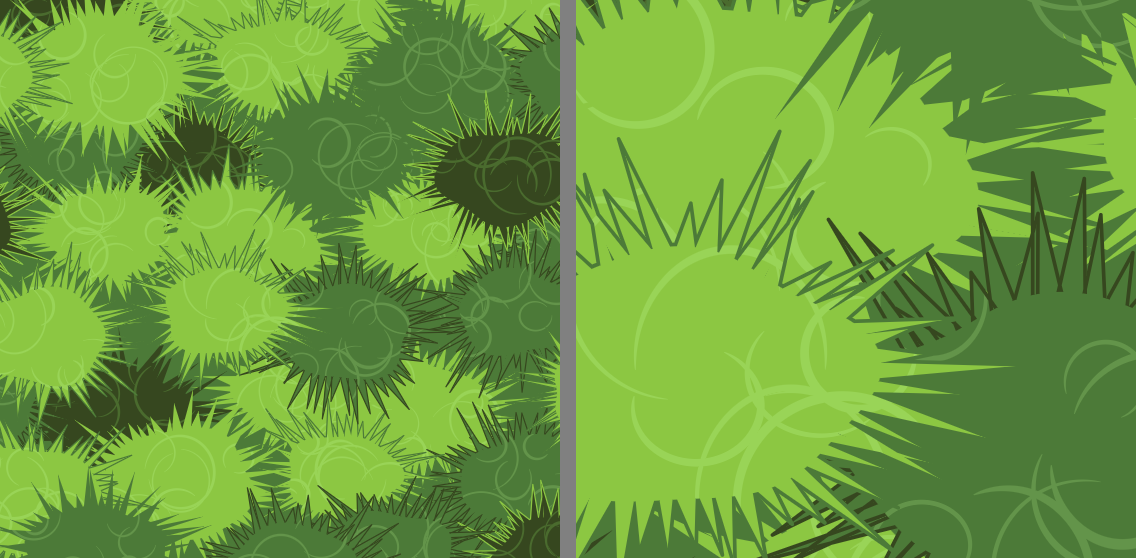
Left: the whole. Right: its middle third, enlarged.
Give the GLSL for this pattern, as a Shadertoy shader.

```glsl
// Overlapping spiky bushes in three greens, with thin outlines and curled brush strokes.
#define COLUMNS 5
#define ROWS 8
#define ORDER_STEP 13
#define SPACING vec2(0.27, 0.145)
#define BUSH_RADIUS vec2(0.125, 0.088)
#define SPIKES 54.0
#define SPIKE_MIN 0.022
#define SPIKE_MAX 0.088
#define LINE_WIDTH 0.0011
#define STROKE_WIDTH 0.0030
#define CURLS 9

const float TAU = 6.2831853;
const vec3 LIGHT = vec3(0.55, 0.78, 0.26);
const vec3 MID = vec3(0.30, 0.48, 0.22);
const vec3 DARK = vec3(0.21, 0.28, 0.12);

float hash(vec2 p) {
    vec3 q = fract(vec3(p.xyx) * 0.1031);
    q += dot(q, q.yzx + 33.33);
    return fract((q.x + q.y) * q.z);
}

// Antialiased coverage of a signed distance
float cover(float d) {
    return clamp(0.5 - d * iResolution.y, 0.0, 1.0);
}

float cross2(vec2 a, vec2 b) { return a.x * b.y - a.y * b.x; }

float segmentDistance(vec2 p, vec2 a, vec2 b) {
    vec2 pa = p - a, ba = b - a;
    return length(pa - ba * clamp(dot(pa, ba) / dot(ba, ba), 0.0, 1.0));
}

float triangleDistance(vec2 p, vec2 a, vec2 b, vec2 c) {
    float d = min(segmentDistance(p, a, b), min(segmentDistance(p, b, c), segmentDistance(p, c, a)));
    vec3 side = vec3(cross2(b - a, p - a), cross2(c - b, p - b), cross2(a - c, p - c));
    bool inside = all(greaterThan(side, vec3(0.0))) || all(lessThan(side, vec3(0.0)));
    return inside ? -d : d;
}

// Uneven outline of the body, relative to its ellipse
float rim(float angle, float seed) {
    return 1.0 + 0.06 * sin(3.0 * angle + seed) + 0.05 * sin(5.0 * angle + 2.3 * seed);
}

vec2 rimPoint(float angle, vec2 radius, float seed) {
    return radius * rim(angle, seed) * vec2(cos(angle), sin(angle));
}

// x: distance to the filled bush, y: distance to the sides of single spikes
vec2 bushDistance(vec2 q, vec2 radius, float seed) {
    float angle = atan(q.y / radius.y, q.x / radius.x);
    float body = (length(q / radius) - 0.97 * rim(angle, seed)) * radius.y;
    float fill = body, sides = 1.0;
    float cell = floor(angle / TAU * SPIKES);
    for (int k = -3; k <= 3; k++) {
        float id = mod(cell + float(k), SPIKES);
        vec2 key = vec2(id, seed * 7.0);
        float a = (id + 0.5) * TAU / SPIKES;
        float size = mix(SPIKE_MIN, SPIKE_MAX, pow(hash(key), 1.4));
        size *= 0.85 + 0.25 * abs(cos(a));
        float lean = a + 0.75 * (hash(key + 3.7) - 0.5);
        float halfBase = (0.45 + 0.3 * hash(key + 9.1)) * TAU / SPIKES;
        vec2 tip = rimPoint(a, radius, seed) + size * vec2(cos(lean), sin(lean));
        vec2 left = 0.9 * rimPoint(a - halfBase, radius, seed);
        vec2 right = 0.9 * rimPoint(a + halfBase, radius, seed);
        float spike = triangleDistance(q, left, tip, right);
        fill = min(fill, spike);
        sides = min(sides, abs(spike));
    }
    return vec2(fill, max(sides, -0.002 - body));
}

// Tapered partial rings scattered over a bush
float curls(vec2 q, vec2 radius, float seed) {
    float ink = 0.0;
    for (int k = 0; k < CURLS; k++) {
        vec2 key = vec2(float(k) + 0.5, seed * 5.0);
        vec2 center = (vec2(hash(key), hash(key + 4.3)) - 0.5) * radius * 1.9;
        float ring = mix(0.020, 0.062, hash(key + 8.9));
        vec2 v = q - center;
        v.y *= 0.85 + 0.3 * hash(key + 6.1);
        float turn = fract(atan(v.y, v.x) / TAU + hash(key + 2.2));
        float extent = 0.45 + 0.55 * hash(key + 5.4);
        float taper = sqrt(max(0.0, sin(0.5 * TAU * clamp(turn / extent, 0.0, 1.0))));
        float width = STROKE_WIDTH * taper * (0.4 + 0.6 * hash(key + 1.6));
        float d = abs(length(v) - ring * (1.0 + 0.12 * turn)) - width;
        ink = max(ink, cover(d) * step(0.05, taper));
    }
    return ink;
}

void mainImage(out vec4 fragColor, in vec2 fragCoord) {
    vec2 p = fragCoord / iResolution.y;
    vec3 color = MID;
    int count = COLUMNS * ROWS;

    // Paint bushes from back to front in a shuffled grid order
    for (int i = 0; i < count; i++) {
        int slot = (i * ORDER_STEP) % count;
        float seed = float(i) + 1.0;
        vec2 grid = vec2(float(slot % COLUMNS), float(slot / COLUMNS));
        grid.x += 0.5 * mod(grid.y, 2.0);
        vec2 jitter = vec2(hash(vec2(seed, 1.3)), hash(vec2(seed, 2.9))) - 0.5;
        vec2 q = p - ((grid + 0.45 * jitter) * SPACING - vec2(0.05, 0.01));
        if (abs(q.x) > 0.28 || abs(q.y) > 0.22) continue;

        vec2 radius = BUSH_RADIUS * mix(0.85, 1.15, hash(vec2(seed, 5.7)));
        float tone = fract(seed * 0.618034);
        bool light = tone < 0.46, dark = tone > 0.80;
        vec3 leaf = light ? LIGHT : dark ? DARK : MID;
        vec3 edge = light ? MID : dark ? LIGHT : DARK;
        vec3 stroke = light ? vec3(0.60, 0.83, 0.34) : dark ? vec3(0.29, 0.42, 0.18) : vec3(0.39, 0.58, 0.29);

        vec2 d = bushDistance(q, radius, seed);
        float style = hash(vec2(seed, 8.2));
        float line = style < 0.4 ? d.y : abs(d.x);
        leaf = mix(leaf, stroke, curls(q, radius, seed));
        color = mix(color, leaf, cover(d.x));
        if (style < 0.75) color = mix(color, edge, cover(line - LINE_WIDTH));
    }
    fragColor = vec4(color, 1.0);
}
```
